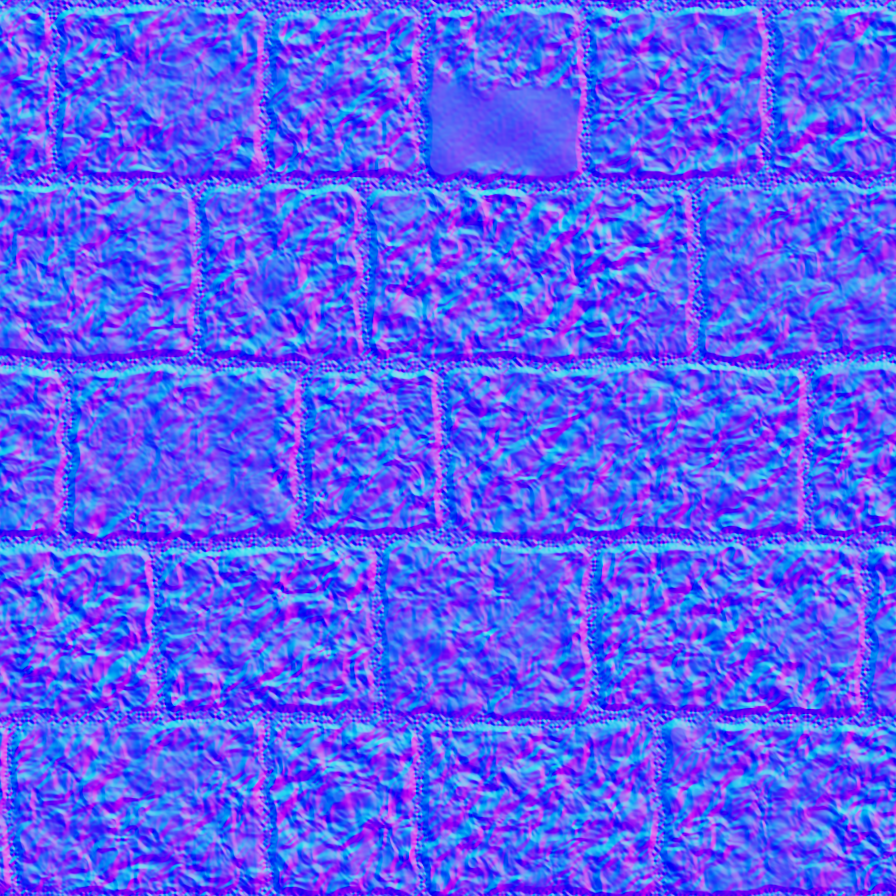
A three.js fragment shader for this texture map:

```glsl
// Tangent-space normal map of a rough stone wall: five courses of uneven blocks.
// A tileable height field (rounded blocks, chipped faces, gritty mortar) is
// differentiated, and its slopes are coloured around a blue base.
varying vec2 vUv;

#define COURSES 5.0
#define COURSE_SHIFT 0.004
#define JOINT_HALF 0.0055
#define CORNER 0.014
#define BEVEL_HEIGHT 0.0085
#define EDGE_WOBBLE 0.011
#define STONE_RELIEF 1.0
#define MORTAR_RELIEF 1.0
#define SAMPLE_STEP 0.001
#define FLAT_COLOR vec3(0.355, 0.35, 0.97)
#define SLOPE_GAIN 0.6

float hash(vec2 p) {
  vec3 q = fract(p.xyx * vec3(0.1031, 0.1030, 0.0973));
  q += dot(q, q.yzx + 33.33);
  return fract((q.x + q.y) * q.z);
}

// Value noise that wraps after a whole number of cells.
float noise(vec2 p, vec2 period) {
  vec2 i = floor(p), f = fract(p);
  f = f * f * (3.0 - 2.0 * f);
  vec2 a = mod(i, period), b = mod(i + 1.0, period);
  return mix(mix(hash(a), hash(vec2(b.x, a.y)), f.x),
             mix(hash(vec2(a.x, b.y)), hash(b), f.x), f.y);
}

float tileNoise(vec2 uv, float cells) {
  return noise(uv * cells, vec2(cells));
}

// Noise on a grid turned by 45 degrees: cells along and across the diagonal.
float slantNoise(vec2 uv, vec2 cells) {
  return noise(vec2(uv.x + uv.y, uv.y - uv.x) * cells, cells);
}

// Upright joints of each course, counted from the top.
vec4 courseJoints(float row) {
  if (row < 0.5) return vec4(0.059, 0.297, 0.471, 0.659);
  if (row < 1.5) return vec4(0.217, 0.408, 0.775, 0.775);
  if (row < 2.5) return vec4(0.074, 0.335, 0.495, 0.900);
  if (row < 3.5) return vec4(0.176, 0.421, 0.661, 0.967);
  return vec4(0.014, 0.298, 0.465, 0.738);
}

float minPart(vec4 v) {
  return min(min(v.x, v.y), min(v.z, v.w));
}

// Signed distance to the block under p (negative inside); id is its random value.
float blockDistance(vec2 p, out float id) {
  float y = (1.0 - p.y - COURSE_SHIFT) * COURSES;
  float row = mod(floor(y), COURSES);
  vec4 joints = courseJoints(row);
  float extra = row < 0.5 ? 0.855 : joints.x;
  float left = min(minPart(fract(p.x - joints)), fract(p.x - extra));
  float right = min(minPart(fract(joints - p.x)), fract(extra - p.x));
  id = hash(vec2(floor(fract(p.x - left) * 1000.0 + 0.5), row + 7.0));

  vec2 local = vec2(left - right, (2.0 * fract(y) - 1.0) / COURSES) * 0.5;
  vec2 halfSize = vec2(left + right, 1.0 / COURSES) * 0.5 - JOINT_HALF;
  halfSize.y -= 0.003 * id;
  vec2 q = abs(local) - halfSize + CORNER;
  return length(max(q, 0.0)) + min(max(q.x, q.y), 0.0) - CORNER;
}

// 1 inside a worn rectangle with a ragged rim, 0 outside.
float wornPatch(vec2 uv, vec2 center, vec2 halfSize) {
  vec2 q = abs(uv - center) - halfSize;
  float ragged = 0.05 * (tileNoise(uv, 26.0) - 0.5);
  return 1.0 - smoothstep(-0.012, 0.012, max(q.x, q.y) + ragged);
}

// Chipped face: slanted lumps, flat-topped pits, small chips and fine grain.
float stoneFace(vec2 uv) {
  float lumps = slantNoise(uv, vec2(30.0, 46.0)) - 0.5;
  float pits = smoothstep(0.12, 0.62, tileNoise(uv, 87.0)) - 0.6;
  float chips = slantNoise(uv + 0.37, vec2(92.0, 118.0)) - 0.5;
  float grain = tileNoise(uv, 241.0) - 0.5;
  return lumps * 0.0115 + pits * 0.0042 + chips * 0.0044 + grain * 0.0017;
}

float wallHeight(vec2 uv) {
  // Wander the block outlines, broadly and finely.
  vec2 broad = vec2(tileNoise(uv, 9.0), tileNoise(uv + 0.53, 8.0)) - 0.5;
  vec2 fine = vec2(tileNoise(uv, 43.0), tileNoise(uv + 0.29, 47.0)) - 0.5;
  vec2 bent = uv + EDGE_WOBBLE * (broad + 0.7 * fine);
  float id;
  float d = blockDistance(bent, id);
  float face = smoothstep(-0.003, 0.0065, -d);
  float bevel = BEVEL_HEIGHT * mix(0.35, 1.15, tileNoise(uv + 0.17, 24.0));

  // Roughness differs by block and fades where the stone is worn.
  float rough = STONE_RELIEF * mix(0.85, 1.15, id);
  rough *= mix(0.6, 1.0, smoothstep(0.12, 0.36, tileNoise(uv + 0.71, 13.0)));
  rough *= 1.0 - 0.93 * wornPatch(uv, vec2(0.566, 0.850), vec2(0.090, 0.050));
  rough *= 1.0 - 0.40 * wornPatch(uv, vec2(0.205, 0.495), vec2(0.110, 0.075));

  float mortar = MORTAR_RELIEF * ((slantNoise(uv, vec2(211.0)) - 0.5) * 0.0034
               + (tileNoise(uv, 83.0) - 0.5) * 0.0045);
  float grit = (tileNoise(uv + 0.13, 210.0) - 0.5) * 0.0005;
  return face * bevel + mix(mortar, stoneFace(bent) * rough + grit, face);
}

void main() {
  vec2 e = vec2(SAMPLE_STEP, 0.0);
  vec2 slope = vec2(wallHeight(vUv + e.xy) - wallHeight(vUv - e.xy),
                    wallHeight(vUv + e.yx) - wallHeight(vUv - e.yx)) / (2.0 * SAMPLE_STEP);
  vec3 n = normalize(vec3(-slope, 1.0));
  vec3 color = FLAT_COLOR + vec3(n.xy * SLOPE_GAIN, -0.05 * (1.0 - n.z));
  gl_FragColor = vec4(clamp(color, 0.0, 1.0), 1.0);
}
```
